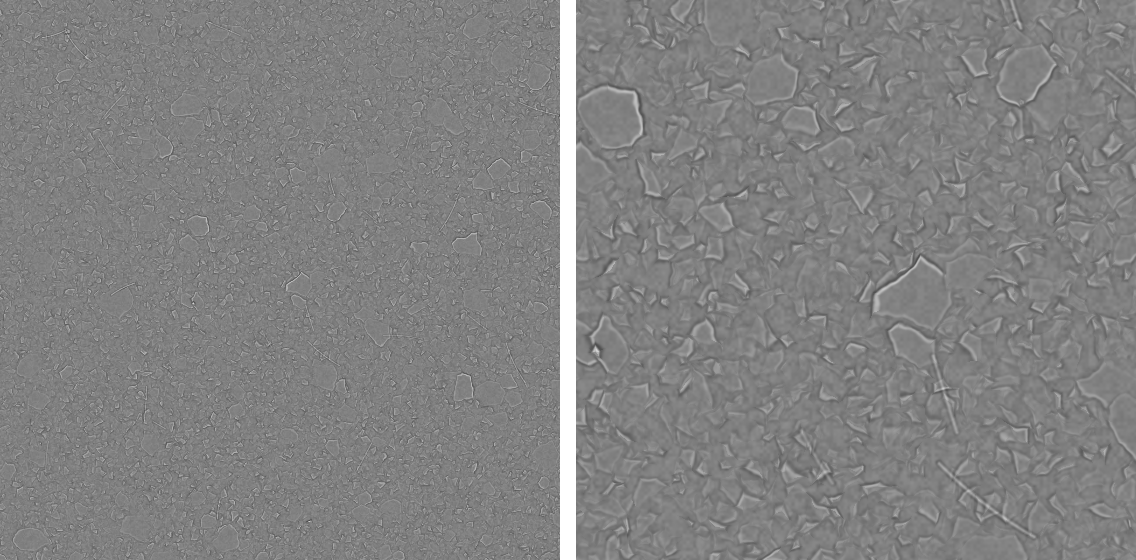
Left, the full canvas; right, a detail of the centre.
Reproduce this texture map procedurally as a WebGL 2 fragment shader.

```glsl
#version 300 es
precision highp float;

uniform vec2 u_resolution;
out vec4 outColor;

// One scattered layer of angular grains; sizes are in cells of its grid.
struct Layer {
    float cells;      // grid cells across the canvas
    float presence;   // chance that a cell holds a grain
    vec2 size;        // range of half lengths
    vec2 slimness;    // range of width to length ratios
    float contrast;   // strength of the rim
    float roughness;  // fine grain left on the face
    int sides;
};

const Layer COARSE_CHIPS = Layer(48.0, 0.90, vec2(0.25, 0.52), vec2(0.22, 0.70), 0.125, 0.85, 5);
const Layer MEDIUM_CHIPS = Layer(62.0, 0.80, vec2(0.22, 0.52), vec2(0.20, 0.60), 0.13, 0.85, 5);
const Layer FINE_CHIPS   = Layer(84.0, 0.60, vec2(0.22, 0.52), vec2(0.20, 0.55), 0.14, 0.90, 5);
const Layer SHARDS       = Layer(64.0, 0.55, vec2(0.25, 0.54), vec2(0.14, 0.38), 0.15, 0.85, 4);
const Layer PEBBLES      = Layer(20.0, 0.24, vec2(0.20, 0.38), vec2(0.50, 0.95), 0.16, 0.70, 6);
const Layer STONES       = Layer(10.0, 0.52, vec2(0.17, 0.34), vec2(0.60, 1.00), 0.19, 0.70, 8);
const Layer GLINTS       = Layer(40.0, 0.02, vec2(0.06, 0.12), vec2(0.30, 0.80), 0.28, 1.00, 5);

const vec3 BASE_GRAY = vec3(0.504);
const float RIM_WIDTH = 0.00115;
const float DARK_SHARE = 0.78;
const float GRAIN_CELLS = 480.0;
const float GRAIN_STRENGTH = 0.065;
const float FIBER_CELLS = 8.0;
const float FIBER_PRESENCE = 0.4;
const float FIBER_WIDTH = 0.0009;
const float FIBER_STRENGTH = 0.16;
const float TAU = 6.28319;

vec3 hash3(vec3 p) {
    p = fract(p * vec3(0.1031, 0.1030, 0.0973));
    p += dot(p, p.yxz + 33.33);
    return fract((p.xxy + p.yxx) * p.zyx);
}

// Smooth noise with two independent channels, centred on zero.
vec2 noise2(vec2 p, float seed) {
    vec2 cell = floor(p);
    vec2 f = fract(p);
    f = f * f * (3.0 - 2.0 * f);
    vec2 a = hash3(vec3(cell, seed)).xy;
    vec2 b = hash3(vec3(cell + vec2(1, 0), seed)).xy;
    vec2 c = hash3(vec3(cell + vec2(0, 1), seed)).xy;
    vec2 d = hash3(vec3(cell + 1.0, seed)).xy;
    return mix(mix(a, b, f.x), mix(c, d, f.x), f.y) - 0.5;
}

vec2 direction(float angle) {
    return vec2(cos(angle), sin(angle));
}

vec2 alignTo(vec2 p, vec2 axis) {
    return vec2(dot(p, axis), dot(p, vec2(-axis.y, axis.x)));
}

float bump(float x) {
    return exp(-x * x);
}

// Distance to an irregular convex polygon in x, normal of its edge in yz.
vec3 polygon(vec2 p, vec2 halfSize, int sides, vec3 key) {
    vec3 nearest = vec3(-10.0, 1.0, 0.0);
    for (int i = 0; i < sides; i++) {
        vec3 h = hash3(key + vec3(0, 0, 3 + i));
        vec2 n = direction((float(i) + 0.7 * h.x) * TAU / float(sides));
        float edge = dot(p, n) - length(halfSize * n) * mix(0.65, 1.05, h.y);
        if (edge > nearest.x) nearest = vec3(edge, n);
    }
    return nearest;
}

// Paints grains over the surface: x is relief, y is roughness.
void scatter(inout vec2 surface, vec2 uv, Layer layer, float seed) {
    vec2 home = floor(uv * layer.cells);
    for (int j = -1; j <= 1; j++)
    for (int i = -1; i <= 1; i++) {
        vec2 cell = home + vec2(i, j);
        vec3 key = vec3(cell, seed);
        vec3 place = hash3(key);
        vec3 shape = hash3(key + vec3(0, 0, 1));
        vec3 tone = hash3(key + vec3(0, 0, 2));
        vec2 p = uv * layer.cells - cell - place.xy;
        if (place.z > layer.presence || dot(p, p) > 1.0) continue;

        p = alignTo(p, direction(shape.x * TAU));
        float size = mix(layer.size.x, layer.size.y, shape.y);
        vec2 halfSize = size * vec2(1.0, mix(layer.slimness.x, layer.slimness.y, shape.z));
        vec3 grain = polygon(p, halfSize, layer.sides, key);

        // Light rim inside, dark rim outside, nearly lost on one flank.
        float x = grain.x / layer.cells / RIM_WIDTH;
        float flank = 0.6 + 0.4 * dot(grain.yz, direction(tone.x * TAU));
        float strength = layer.contrast * flank * mix(0.3, 1.3, tone.y * tone.y);
        float cover = smoothstep(0.6, -0.6, x);
        float shadow = 0.85 * bump(x - 0.8) * (1.0 - cover);
        surface.x = mix(surface.x, -strength * DARK_SHARE, shadow);
        surface = mix(surface, vec2(strength * bump(x + 0.8), layer.roughness), cover);
    }
}

// Sparse, gently bent hairs with a dark flank.
float fibers(vec2 uv) {
    float relief = 0.0;
    vec2 home = floor(uv * FIBER_CELLS);
    for (int j = -1; j <= 1; j++)
    for (int i = -1; i <= 1; i++) {
        vec2 cell = home + vec2(i, j);
        vec3 place = hash3(vec3(cell, 301.0));
        vec3 shape = hash3(vec3(cell, 302.0));
        if (place.z > FIBER_PRESENCE) continue;
        vec2 p = alignTo(uv - (cell + place.xy) / FIBER_CELLS, direction(shape.x * TAU));
        p.y -= (shape.y - 0.5) * 8.0 * p.x * p.x;
        float overrun = max(abs(p.x) - mix(0.012, 0.042, shape.z), 0.0);
        float x = length(vec2(overrun, p.y)) / FIBER_WIDTH;
        relief += FIBER_STRENGTH * (bump(x) - 0.5 * bump(x - 1.9)) * mix(0.4, 1.0, shape.y);
    }
    return relief;
}

void main() {
    vec2 uv = gl_FragCoord.xy / min(u_resolution.x, u_resolution.y);
    vec2 rugged = uv + 0.006 * noise2(uv * 70.0, 403.0) + 0.002 * noise2(uv * 210.0, 404.0);

    // Ground, chips, then the larger stones on top.
    vec2 surface = vec2(0.0, 1.0);
    scatter(surface, rugged, COARSE_CHIPS, 11.0);
    scatter(surface, rugged, MEDIUM_CHIPS, 47.0);
    scatter(surface, rugged, FINE_CHIPS, 83.0);
    scatter(surface, rugged, SHARDS, 119.0);
    scatter(surface, rugged, PEBBLES, 155.0);
    scatter(surface, rugged, STONES, 191.0);
    scatter(surface, rugged, GLINTS, 227.0);

    // Fine grain without broad mottling, and slow changes of contrast.
    float grain = noise2(uv * GRAIN_CELLS, 401.0).x - 0.7 * noise2(uv * GRAIN_CELLS * 0.5, 405.0).x;
    float fade = 1.0 + 0.2 * noise2(uv * 5.0, 402.0).x;
    float relief = surface.x * fade + fibers(uv) + grain * GRAIN_STRENGTH * surface.y;
    outColor = vec4(clamp(BASE_GRAY + relief, 0.0, 1.0), 1.0);
}
```
